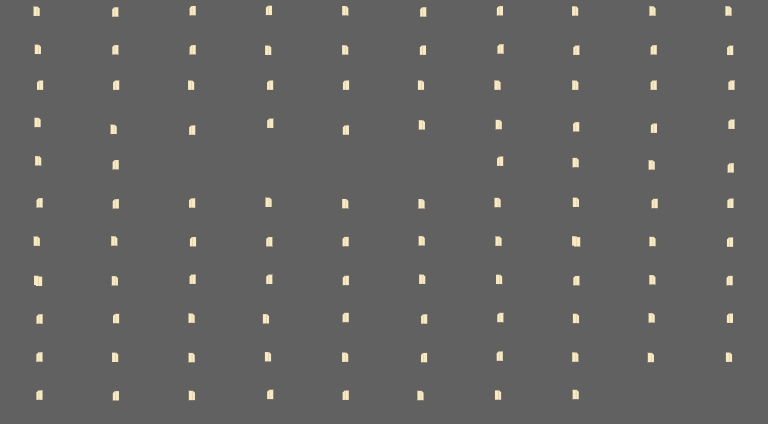
This pattern is drawn by a WebGL 1 fragment shader. Its source:

```glsl
precision highp float;
// Grid of tiny cream tags with one clipped top corner, loosely placed on flat grey.

uniform vec2 u_resolution;

// Lengths are fractions of the canvas width; rows count down from the top.
const vec2 PITCH = vec2(0.1, 0.05);
const vec2 FIRST_TAG = vec2(0.05, 0.0145);
const float LAST_ROW = 10.0;
const vec2 TAG_HALF = vec2(0.0040, 0.0061);
const float CORNER_CUT = 0.0026;
const float FOLD_HALF_WIDTH = 0.0005;
const float DRIFT = 0.0075;
const float JITTER_X = 0.0012;
const float JITTER_Y = 0.0012;
const float LOOSE_JITTER_Y = 0.0055;
const float RAISED_ROW = 2.0;
const float RAISE = 0.0036;
const vec2 TWIN_OFFSET = vec2(0.0026, -0.0012);

const vec3 GREY = vec3(0.38);
const vec3 CREAM = vec3(0.98, 0.92, 0.75);
const vec3 TAN = vec3(0.81, 0.74, 0.63);

// Signed random value in -1..1
float hash(vec2 p) {
  return fract(sin(dot(p, vec2(127.1, 311.7))) * 43758.55) * 2.0 - 1.0;
}

// Gradient noise along x, independent for each seed
float gradientNoise(float x, float seed) {
  float i = floor(x);
  float f = x - i;
  float a = hash(vec2(i, seed)) * f;
  float b = hash(vec2(i + 1.0, seed)) * (f - 1.0);
  return mix(a, b, f * f * f * (f * (f * 6.0 - 15.0) + 10.0));
}

bool sameCell(vec2 a, vec2 b) {
  return all(lessThan(abs(a - b), vec2(0.5)));
}

// Gaps inside the fifth row and at the end of the last one
bool isEmpty(vec2 cell) {
  bool middleGap = abs(cell.y - 4.0) < 0.5 && abs(cell.x - 3.5) < 2.0;
  bool endGap = cell.y > LAST_ROW - 0.5 && cell.x > 7.5;
  return middleGap || endGap || cell.y > LAST_ROW + 0.5;
}

// Sideways drift is shared by neighbours; two rows are looser vertically
vec2 tagShift(vec2 cell) {
  float drift = gradientNoise(cell.x * 0.37 + 0.45, cell.y + 3.0);
  float looseness = abs(cell.y - 3.5) < 1.0 ? LOOSE_JITTER_Y : JITTER_Y;
  vec2 shift = vec2(drift * DRIFT + hash(cell + 17.0) * JITTER_X,
                    hash(cell + 41.0) * looseness);
  if (abs(cell.y - RAISED_ROW) < 0.5) shift.y = RAISE;
  return shift;
}

// Box with its top right corner cut off diagonally
float tagDistance(vec2 p) {
  vec2 edge = abs(p) - TAG_HALF;
  float cut = (p.x + p.y - TAG_HALF.x - TAG_HALF.y + CORNER_CUT) * 0.7071;
  return max(max(edge.x, edge.y), cut);
}

float coverage(float d, float pixel) {
  return clamp(0.5 - d / pixel, 0.0, 1.0);
}

vec3 paintTag(vec3 base, vec2 p, float facing, float pixel) {
  p.x *= facing;
  float fold = coverage(abs(p.x - 0.0006) - FOLD_HALF_WIDTH, pixel);
  vec3 paper = mix(CREAM, TAN, fold * 0.6);
  return mix(base, paper, coverage(tagDistance(p), pixel));
}

void main() {
  float pixel = 1.0 / u_resolution.x;
  vec2 fromTop = vec2(gl_FragCoord.x, u_resolution.y - gl_FragCoord.y) * pixel;
  vec2 cell = floor((fromTop - FIRST_TAG) / PITCH + 0.5);
  vec2 local = fromTop - FIRST_TAG - cell * PITCH;
  local.y = -local.y;

  vec3 color = GREY;
  if (!isEmpty(cell)) {
    vec2 shift = tagShift(cell);
    // The clipped corner points back toward the cell centre
    float facing = shift.x > 0.0 ? -1.0 : 1.0;
    vec2 p = local - shift;
    color = paintTag(color, p, facing, pixel);

    // Two cells hold a second, overlapping tag
    bool doubled = sameCell(cell, vec2(7.0, 6.0)) || sameCell(cell, vec2(0.0, 7.0));
    if (doubled) color = paintTag(color, p - TWIN_OFFSET, -facing, pixel);
  }
  gl_FragColor = vec4(color, 1.0);
}
```
